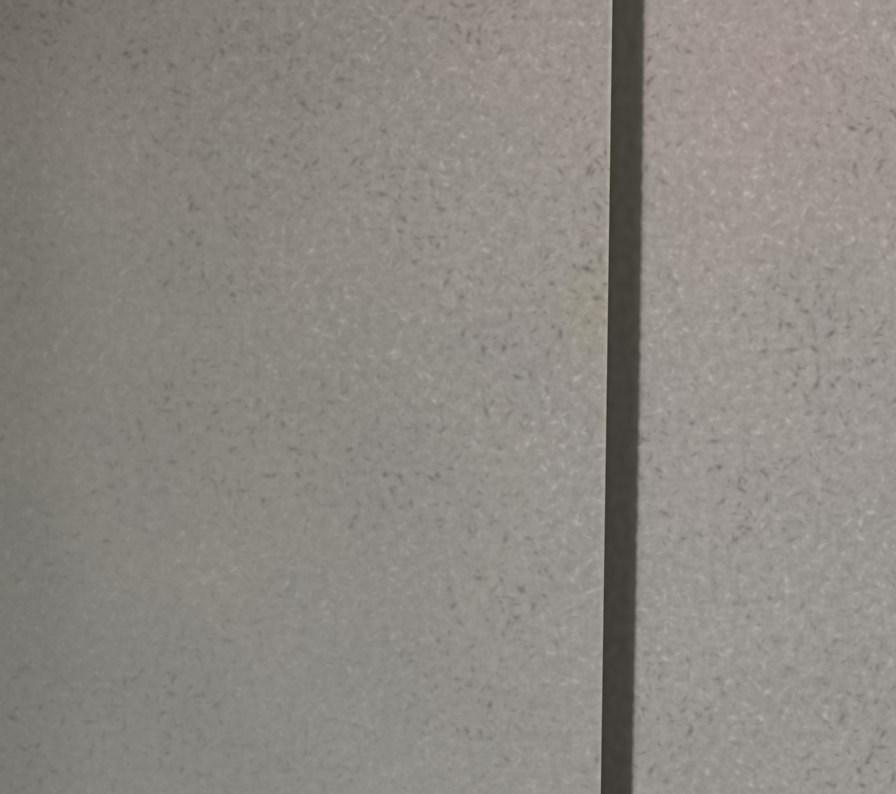
Give the GLSL for this texture, as a WebGL 2 fragment shader.

```glsl
#version 300 es
precision highp float;

uniform vec2 u_resolution;
out vec4 fragColor;

vec2 hash2(vec2 p) {
  vec3 q = fract(p.xyx * vec3(0.1031, 0.1030, 0.0973));
  q += dot(q, q.yzx + 33.33);
  return fract((q.xx + q.yz) * q.zy);
}

float corner(vec2 cell, vec2 offset, vec2 f) {
  float angle = 6.2832 * hash2(cell + offset).x;
  return dot(vec2(cos(angle), sin(angle)), f - offset);
}

float gradientNoise(vec2 p) {
  vec2 cell = floor(p), f = fract(p);
  vec2 w = f * f * f * (f * (f * 6.0 - 15.0) + 10.0);
  float low = mix(corner(cell, vec2(0, 0), f), corner(cell, vec2(1, 0), f), w.x);
  float high = mix(corner(cell, vec2(0, 1), f), corner(cell, vec2(1, 1), f), w.x);
  return mix(low, high, w.y);
}

// Short, randomly turned chips: one candidate per grid cell
float flecks(vec2 p, float scale, float density, float seed) {
  vec2 q = p * scale, cell = floor(q);
  float cover = 0.0;
  for (int y = -1; y <= 1; y++) {
    for (int x = -1; x <= 1; x++) {
      vec2 id = cell + vec2(x, y);
      vec2 place = hash2(id + seed), kind = hash2(id + seed + 71.0);
      float angle = 6.2832 * kind.y;
      vec2 d = q - id - place;
      d = mat2(cos(angle), -sin(angle), sin(angle), cos(angle)) * d;
      d /= vec2(0.22 + 0.25 * place.x, 0.12 + 0.08 * place.y);
      float present = step(kind.x, density) * (0.4 + 0.6 * place.y);
      cover = max(cover, present * exp(-dot(d, d)));
    }
  }
  return cover;
}

void main() {
  vec2 uv = gl_FragCoord.xy / u_resolution;
  vec2 p = gl_FragCoord.xy / u_resolution.y;
  float pixel = 1.0 / u_resolution.x;

  // Broad light across the slab
  vec3 leftTone = mix(vec3(0.505, 0.505, 0.480), vec3(0.495, 0.480, 0.450), uv.y);
  vec3 rightTone = mix(vec3(0.595, 0.583, 0.565), vec3(0.615, 0.588, 0.563), uv.y);
  vec3 color = mix(leftTone, rightTone, smoothstep(-0.1, 0.85, uv.x));
  color -= 0.035 * smoothstep(0.12, 0.0, uv.x);
  color -= 0.025 * smoothstep(0.8, 1.0, uv.y) * smoothstep(0.7, 0.2, uv.x);
  vec2 blush = (uv - vec2(0.86, 0.90)) / vec2(0.14, 0.16);
  color += vec3(0.020, 0.000, -0.004) * exp(-dot(blush, blush));
  vec2 moss = (uv - vec2(0.66, 0.61)) / vec2(0.03, 0.07);
  color += vec3(0.002, 0.004, -0.025) * exp(-dot(moss, moss));

  // Cloudy stains and fine grain
  float cloud = gradientNoise(p * 5.0 + 3.0) + 0.5 * gradientNoise(p * 13.0 + 17.0);
  color += cloud * vec3(0.016, 0.014, 0.010);
  float clarity = mix(0.45, 1.0, smoothstep(0.0, 0.75, uv.x + 0.35 * (uv.y - 0.5)));
  float grain = gradientNoise(p * 75.0) + 0.8 * gradientNoise(p * 150.0 + 41.0);
  color += grain * 0.045 * clarity;

  // Dark and pale chips, gathered in loose patches
  float patches = smoothstep(-0.35, 0.4, gradientNoise(p * 6.0 + 29.0));
  float darkChips = flecks(p, 62.0, 0.30, 5.0) + 0.7 * flecks(p, 95.0, 0.22, 131.0);
  float paleChips = flecks(p, 70.0, 0.26, 57.0) + 0.7 * flecks(p, 105.0, 0.22, 211.0);
  color -= darkChips * vec3(0.13, 0.13, 0.125) * clarity * mix(0.25, 1.0, patches);
  color += paleChips * 0.10 * clarity * mix(0.9, 0.35, patches);

  // Slanted joint with a crisp left lip and a ragged right lip
  float leftEdge = 0.6706 + 0.013 * uv.y;
  float rightEdge = 0.7055 + 0.0185 * uv.y - 0.005 * uv.y * uv.y;
  rightEdge += 0.0016 * gradientNoise(vec2(p.y * 70.0, 9.0));
  float fromLeft = uv.x - leftEdge, fromRight = uv.x - rightEdge;
  float lip = smoothstep(-0.006, -0.001, fromLeft) * step(fromLeft, 0.002);
  color += lip * vec3(0.075, 0.075, 0.060) * mix(0.4, 1.0, uv.y);
  color -= 0.05 * smoothstep(0.008, 0.0, fromRight) * step(0.0, fromRight);

  vec3 joint = mix(vec3(0.255, 0.245, 0.225), vec3(0.275, 0.262, 0.238), uv.y);
  joint += 0.025 * gradientNoise(p * vec2(90.0, 60.0));
  joint -= 0.05 * exp(-max(fromLeft, 0.0) / 0.003);
  joint += 0.03 * smoothstep(-0.012, 0.0, fromRight);
  float inside = smoothstep(-pixel, pixel, fromLeft);
  inside *= 1.0 - smoothstep(-0.0015 - pixel, 0.0015 + pixel, fromRight);
  color = mix(color, joint, inside);

  fragColor = vec4(clamp(color, 0.0, 1.0), 1.0);
}
```
